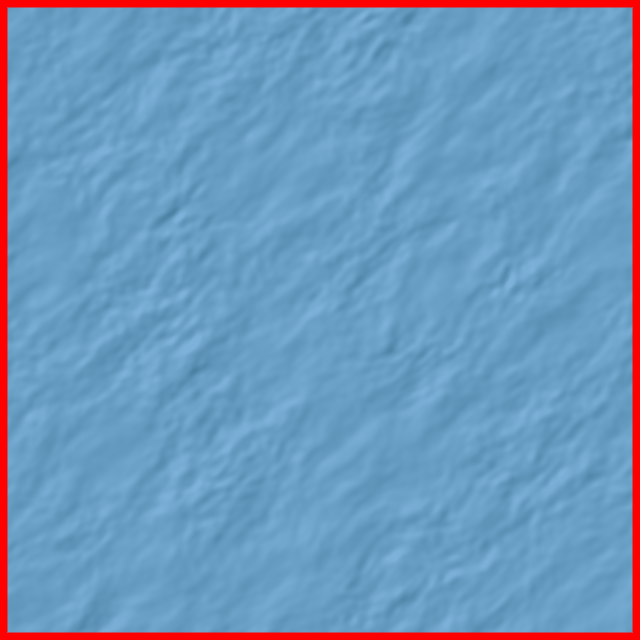
Give the GLSL for this texture, as a WebGL 1 fragment shader.

```glsl
precision highp float;
// Soft blue plaster relief inside a thin red frame.
// A height field of diagonally stretched gradient noise is lit from the
// upper left: its slope towards the light blends a dark and a light blue.

uniform vec2 u_resolution;

const vec3 SHADE_BLUE = vec3(0.375, 0.588, 0.730);
const vec3 LIGHT_BLUE = vec3(0.447, 0.654, 0.806);
const vec3 FRAME_RED = vec3(1.0, 0.0, 0.0);
const float FRAME_WIDTH = 0.0117;
const float GRAIN_ANGLE = 0.74;
const vec2 LIGHT_DIR = vec2(-0.75, 0.66);

// Two random values in -1..1 for a lattice cell
vec2 hashGradient(vec2 cell) {
  vec3 h = fract(cell.xyx * vec3(0.1031, 0.1030, 0.0973));
  h += dot(h, h.yzx + 33.33);
  return 2.0 * fract((h.xx + h.yz) * h.zy) - 1.0;
}

// Smooth gradient noise centred on zero
float gradientNoise(vec2 p) {
  vec2 cell = floor(p);
  vec2 f = p - cell;
  vec2 w = f * f * f * (f * (f * 6.0 - 15.0) + 10.0);
  vec2 right = vec2(1.0, 0.0);
  vec2 up = vec2(0.0, 1.0);
  float a = dot(hashGradient(cell), f);
  float b = dot(hashGradient(cell + right), f - right);
  float c = dot(hashGradient(cell + up), f - up);
  float d = dot(hashGradient(cell + 1.0), f - 1.0);
  return mix(mix(a, b, w.x), mix(c, d, w.x), w.y);
}

vec2 rotate(vec2 p, float angle) {
  float c = cos(angle);
  float s = sin(angle);
  return vec2(c * p.x + s * p.y, c * p.y - s * p.x);
}

// One layer of relief; dividing by the frequency keeps slopes comparable
float reliefLayer(vec2 p, vec2 frequency, float steepness, float seed) {
  return steepness * gradientNoise(p * frequency + seed) / frequency.y;
}

// Broad swells, diagonal ridges and small bumps that gather in patches
float reliefHeight(vec2 p) {
  vec2 warp = vec2(gradientNoise(p * 8.0 + 17.3), gradientNoise(p * 8.0 + 61.7));
  vec2 grain = rotate(p + 0.02 * warp, GRAIN_ANGLE);
  float patchy = mix(0.5, 1.35, smoothstep(-0.35, 0.4, gradientNoise(p * 4.5 + 5.2)));
  float broad = reliefLayer(grain, vec2(5.0, 9.0), 0.35, 23.1);
  float ridges = reliefLayer(grain, vec2(11.0, 22.0), 0.9, 41.6);
  float wrinkles = reliefLayer(grain, vec2(25.0, 43.0), 0.85, 83.4);
  float bumps = reliefLayer(grain, vec2(52.0, 64.0), 0.7, 127.9);
  return broad + ridges + patchy * (wrinkles + bumps);
}

// Slope of the relief along a direction, slightly softened by the step
float reliefSlope(vec2 p, vec2 direction, float stepSize) {
  vec2 offset = direction * stepSize;
  return (reliefHeight(p + offset) - reliefHeight(p - offset)) / (2.0 * stepSize);
}

// Coverage of a square frame along the canvas edge
float frameMask(vec2 p, float width, float softness) {
  vec2 toEdge = min(p, 1.0 - p);
  float inset = min(toEdge.x, toEdge.y);
  return 1.0 - smoothstep(width - softness, width + softness, inset);
}

void main() {
  vec2 p = gl_FragCoord.xy / u_resolution;
  float pixel = 1.0 / min(u_resolution.x, u_resolution.y);

  // Slopes falling away from the light turn bright
  float slope = reliefSlope(p, LIGHT_DIR, 0.0035);
  float tone = clamp(0.5 - 0.53 * slope, -1.1, 1.6);
  vec3 color = mix(SHADE_BLUE, LIGHT_BLUE, tone);

  color = mix(color, FRAME_RED, frameMask(p, FRAME_WIDTH, 0.6 * pixel));
  gl_FragColor = vec4(color, 1.0);
}
```
